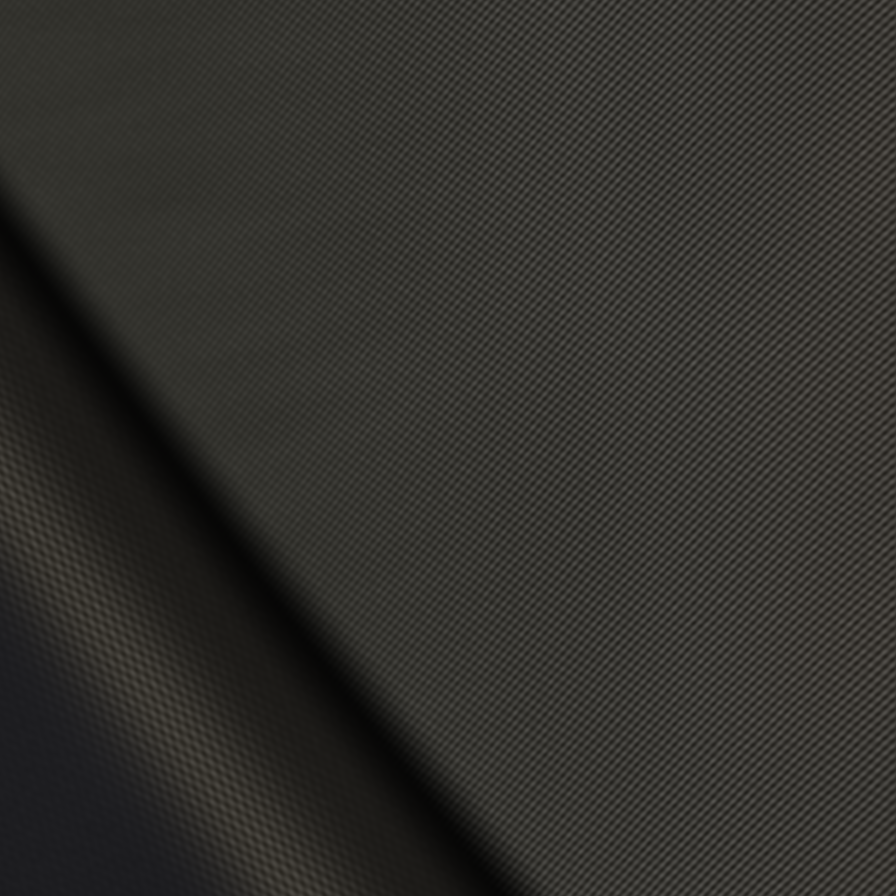
A three.js fragment shader for this texture:

```glsl
// Dark charcoal twill cloth with fine diagonal ribs and a soft rolled fold at the lower left.
varying vec2 vUv;

const float TAU = 6.28318;

vec2 hashGradient(vec2 cell) {
  vec2 k = vec2(dot(cell, vec2(127.1, 311.7)), dot(cell, vec2(269.5, 183.3)));
  return fract(sin(k) * 43758.5) * 2.0 - 1.0;
}

float gradientNoise(vec2 p) {
  vec2 i = floor(p);
  vec2 f = fract(p);
  vec2 w = f * f * f * (f * (f * 6.0 - 15.0) + 10.0);
  float a = dot(hashGradient(i), f);
  float b = dot(hashGradient(i + vec2(1.0, 0.0)), f - vec2(1.0, 0.0));
  float c = dot(hashGradient(i + vec2(0.0, 1.0)), f - vec2(0.0, 1.0));
  float d = dot(hashGradient(i + 1.0), f - 1.0);
  return mix(mix(a, b, w.x), mix(c, d, w.x), w.y);
}

// Ribs rising to the right, broken into short beads by the crossing threads
float twill(vec2 p) {
  float column = 128.0 * p.x - 23.0 * p.x * p.x;
  float row = 88.0 * p.y;
  float wobble = 0.12 * gradientNoise(p * 24.0);
  float rib = cos(TAU * (column - row + wobble));
  float bead = cos(TAU * (0.5 * column + row - wobble));
  return rib * 0.8 + bead * mix(0.45, 0.25, smoothstep(0.4, 0.8, p.x));
}

// Rows of small dots where the cloth bends over the roll
float rollWeave(vec2 p) {
  float wobble = 0.15 * gradientNoise(p * 20.0);
  float across = cos(TAU * (98.0 * p.x + 26.0 * p.y + wobble));
  float down = cos(TAU * (48.0 * p.x + 92.0 * p.y - wobble));
  return 0.45 * across + 0.55 * down;
}

void main() {
  vec2 p = vUv;

  // Signed distance to the crease: positive on the flat cloth
  float d = (p.y - 0.755 + 1.34 * p.x) / 1.672;
  d += 0.006 * sin(p.x * 5.5);

  // Shared wear: uneven threads and long soft wrinkles
  float threadWear = gradientNoise(p * vec2(95.0, 110.0));
  float wrinkles = gradientNoise(vec2(p.x * 5.0 + p.y * 2.0, p.y * 28.0 - p.x * 5.0));
  float clouds = gradientNoise(p * 4.0 + 7.0);

  // Flat cloth: the weave comes into focus towards the right
  float focus = smoothstep(0.12, 0.82, p.x + 0.08 * (p.y - 0.5));
  vec3 flatCloth = mix(vec3(0.198, 0.196, 0.176), vec3(0.228, 0.222, 0.206), focus);
  flatCloth += vec3(0.012, 0.002, -0.002) * smoothstep(0.75, 1.0, p.x) * (0.5 + clouds);
  flatCloth += twill(p) * mix(0.008, 0.084, focus) * (1.0 + 0.5 * threadWear);
  flatCloth += 0.012 * threadWear + 0.014 * wrinkles * (1.0 - focus) + 0.012 * clouds;
  flatCloth *= mix(0.12, 1.0, smoothstep(-0.006, 0.052, d));

  // Rolled fold: shadow, lit ridge, then the blue-grey corner
  float ridge = exp(-pow((d + 0.178) / 0.06, 2.0));
  vec3 roll = mix(vec3(0.108, 0.102, 0.092), vec3(0.112, 0.112, 0.124),
                  smoothstep(-0.18, -0.29, d));
  roll += vec3(0.118, 0.112, 0.098) * ridge;
  roll += rollWeave(p) * (0.004 + 0.058 * ridge) * (1.0 + 0.5 * threadWear);
  roll += 0.01 * threadWear + 0.012 * clouds;
  roll *= mix(0.25, 1.0, smoothstep(0.0, -0.06, d));

  vec3 color = mix(roll, flatCloth, smoothstep(-0.014, 0.006, d));
  gl_FragColor = vec4(max(color, 0.0), 1.0);
}
```
